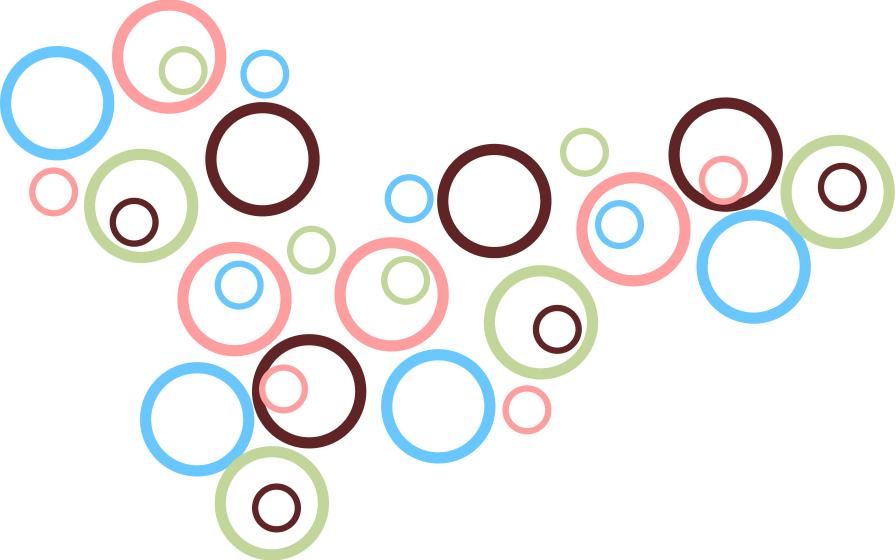
Write a WebGL 2 fragment shader that draws this background.

```glsl
#version 300 es
precision highp float;
// Pastel and dark rings scattered on white: two clusters, each repeated with a quarter turn.

#define UNITS 480.0       // canvas height in design units
#define BIG_RADIUS 44.2   // centre line of the large rings
#define BIG_HALF 4.8      // half stroke of the large rings
#define SMALL_RADIUS 18.3 // centre line of the small rings
#define SMALL_HALF 2.7    // half stroke of the small rings
#define BLUE vec3(0.41, 0.78, 1.0)
#define PINK vec3(1.0, 0.62, 0.62)
#define DARK vec3(0.38, 0.14, 0.14)
#define GREEN vec3(0.76, 0.84, 0.60)

uniform vec2 u_resolution;
out vec4 fragColor;

const vec3 PALETTE[4] = vec3[4](BLUE, PINK, DARK, GREEN);

// Ring centres around the cluster origin: four large, then four small, in palette order.
const vec2 LOOSE[8] = vec2[8](
    vec2(-88, 24), vec2(-8, -0) + vec2(16, 64), vec2(88, -24), vec2(-16, -64),
    vec2(90, 49), vec2(-91, -52), vec2(-22, -78), vec2(20, 52));
const vec2 TIGHT[8] = vec2[8](
    vec2(-48, -12), vec2(-16, 91), vec2(48, 12), vec2(16, -84),
    vec2(-12, 103), vec2(26, 14), vec2(20, -88), vec2(50, 133));

float ringDistance(vec2 p, float radius, float halfWidth) {
    return abs(length(p) - radius) - halfWidth;
}

// Paints the eight rings of one cluster over the given colour.
vec3 paintCluster(vec3 color, vec2 p, vec2 centres[8], float pixel) {
    for (int i = 0; i < 8; i++) {
        bool big = i < 4;
        float d = ringDistance(p - centres[i],
                               big ? BIG_RADIUS : SMALL_RADIUS,
                               big ? BIG_HALF : SMALL_HALF);
        float coverage = clamp(0.5 - d / pixel, 0.0, 1.0);
        color = mix(color, PALETTE[i % 4], coverage);
    }
    return color;
}

// Coordinates inside a cluster that is turned a quarter counterclockwise.
vec2 quarterTurn(vec2 p) {
    return vec2(p.y, -p.x);
}

void main() {
    float pixel = UNITS / u_resolution.y;
    vec2 p = gl_FragCoord.xy * pixel;

    vec3 color = vec3(1.0);
    color = paintCluster(color, p - vec2(137.0, 367.5), LOOSE, pixel);
    color = paintCluster(color, quarterTurn(p - vec2(399.7, 219.7)), LOOSE, pixel);
    color = paintCluster(color, p - vec2(217.0, 132.6), TIGHT, pixel);
    color = paintCluster(color, quarterTurn(p - vec2(634.0, 299.5)), TIGHT, pixel);

    fragColor = vec4(color, 1.0);
}
```
